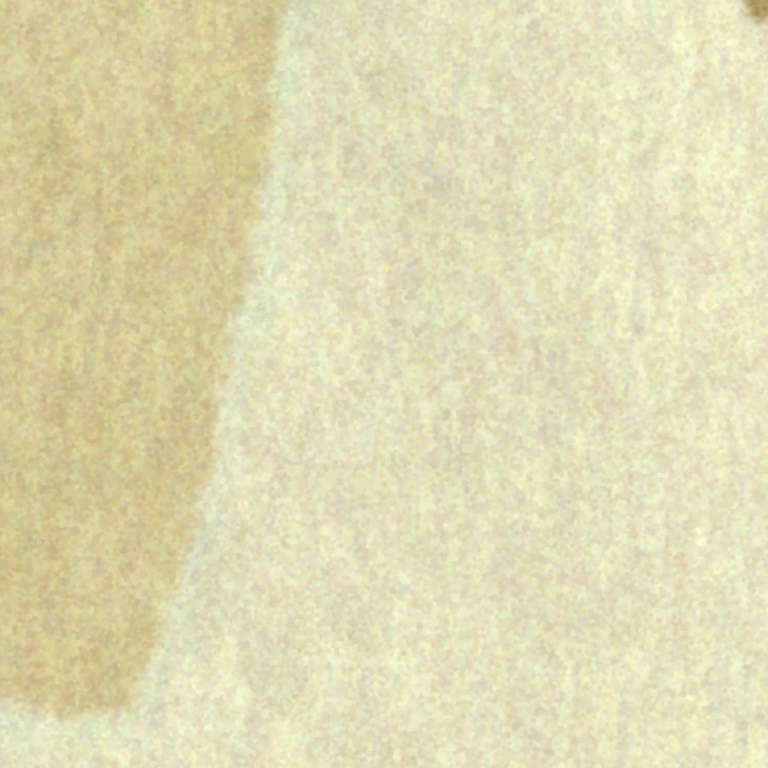
A Shadertoy shader for this texture:

```glsl
// Aged cream paper with a soft tan water stain down the left side.
// Layered sines shape the broad tones and the stain edge; blended cellular
// noise, stretched upright for the fibres, gives the fine coloured grain.

#define PAPER_LIGHT vec3(0.925, 0.913, 0.772)
#define PAPER_GREY  vec3(0.858, 0.846, 0.708)
#define STAIN_LIGHT vec3(0.866, 0.828, 0.645)
#define STAIN_DARK  vec3(0.806, 0.755, 0.550)
#define CORNER_TAN  vec3(0.690, 0.600, 0.400)
#define GRAIN_CELLS 185.0
#define GRAIN_DEPTH 0.105
#define FIBRE_DEPTH 0.060
#define CHROMA      0.45
#define EDGE_SOFT   0.016

vec3 hash3(vec2 p) {
    vec3 q = fract(vec3(p.xyx) * vec3(0.1031, 0.1030, 0.0973));
    q += dot(q, q.yxz + 33.33);
    return fract((q.xxy + q.yzz) * q.zyx);
}

// Random colour of the nearby cell points, blended by distance; centred on 0.
vec3 cellGrain(vec2 p) {
    vec2 cell = floor(p);
    vec3 sum = vec3(0.0);
    float total = 0.0;
    for (int y = -1; y <= 1; y++) {
        for (int x = -1; x <= 1; x++) {
            vec2 id = cell + vec2(x, y);
            vec2 offset = id + hash3(id + 71.0).xy - p;
            float weight = exp(-6.0 * dot(offset, offset));
            sum += weight * hash3(id + 13.0);
            total += weight;
        }
    }
    return sum / total - 0.5;
}

// Smooth irregular field of warped sines, roughly -1 to 1.
float layeredSines(vec2 p) {
    float sum = 0.0, amp = 0.5;
    for (int i = 0; i < 4; i++) {
        sum += amp * sin(p.x + 1.7 * sin(p.y * 0.8)) * cos(p.y + 1.3 * sin(p.x * 0.7));
        p = mat2(1.3, 1.1, -1.1, 1.3) * p + 2.4;
        amp *= 0.65;
    }
    return sum;
}

// Distance from p to the segment a-b.
float segment(vec2 p, vec2 a, vec2 b) {
    vec2 ab = b - a;
    return length(p - a - ab * clamp(dot(p - a, ab) / dot(ab, ab), 0.0, 1.0));
}

float gauss(float d, float width) {
    return exp(-d * d / (width * width));
}

void mainImage(out vec4 fragColor, in vec2 fragCoord) {
    vec2 uv = fragCoord / iResolution.xy;
    vec3 mottle = cellGrain(uv * vec2(24.0, 13.0));
    float clouds = layeredSines(uv * vec2(11.0, 7.0) + 3.0);

    // Bare paper: paler to the right, with a slanting grey shadow.
    float shadow = gauss(segment(uv, vec2(0.46, 0.93), vec2(0.70, 0.50)), 0.13);
    float low = gauss(segment(uv, vec2(0.34, 0.25), vec2(0.85, 0.22)), 0.22);
    float grey = 0.27 + 0.42 * shadow + 0.22 * low - 0.16 * smoothstep(0.6, 1.0, uv.x);
    grey += 0.12 * clouds + 0.40 * mottle.x;
    vec3 color = mix(PAPER_LIGHT, PAPER_GREY, clamp(grey, 0.0, 1.0));

    // Stain: a curved right side and a ragged foot.
    float wobble = 0.012 * layeredSines(uv * 32.0) + 0.014 * mottle.y;
    float side = 0.15 + 0.35 * uv.y - 0.13 * uv.y * uv.y - uv.x + wobble;
    float foot = uv.y - 0.072 + 1.3 * wobble;
    float inside = min(side, foot);
    float stain = smoothstep(-EDGE_SOFT, EDGE_SOFT, inside);
    float depth = 0.42 + 0.20 * gauss(length(uv - vec2(0.08, 0.45)), 0.28);
    depth += 0.22 * gauss(side - 0.03, 0.05) * smoothstep(0.45, 0.9, uv.y);
    depth += 0.20 * gauss(foot - 0.05, 0.08) + 0.16 * clouds + 0.45 * mottle.z;
    vec3 stainColor = mix(STAIN_LIGHT, STAIN_DARK, clamp(depth, 0.0, 1.0));

    // A cool fringe lies just outside the stain.
    color += vec3(-0.022, 0.002, 0.004) * gauss(inside + 0.022, 0.022);
    color = mix(color, stainColor, stain);

    // Small brown blot in the upper right corner.
    float corner = length((uv - vec2(1.01, 1.01)) * vec2(1.0, 1.2)) - 0.04 + wobble;
    color = mix(color, CORNER_TAN, 1.0 - smoothstep(-0.012, 0.012, corner));

    // Fine grain, coarser tooth and upright fibres, each slightly tinted.
    vec3 grain = cellGrain(uv * GRAIN_CELLS) + 0.55 * cellGrain(uv * GRAIN_CELLS * 0.45 + 40.0);
    vec3 fibre = cellGrain(uv * vec2(75.0, 22.0) + 90.0);
    vec3 tintWeight = vec3(0.9, 0.8, 1.25);
    color += GRAIN_DEPTH * mix(vec3(grain.y), grain * tintWeight, CHROMA);
    color += FIBRE_DEPTH * mix(vec3(fibre.y), fibre * tintWeight, CHROMA);

    // Sparse darker flecks.
    float fleck = smoothstep(0.24, 0.42, cellGrain(uv * vec2(95.0, 80.0) + 150.0).x);
    color -= fleck * vec3(0.022, 0.026, 0.030);

    fragColor = vec4(clamp(color, 0.0, 1.0), 1.0);
}
```
